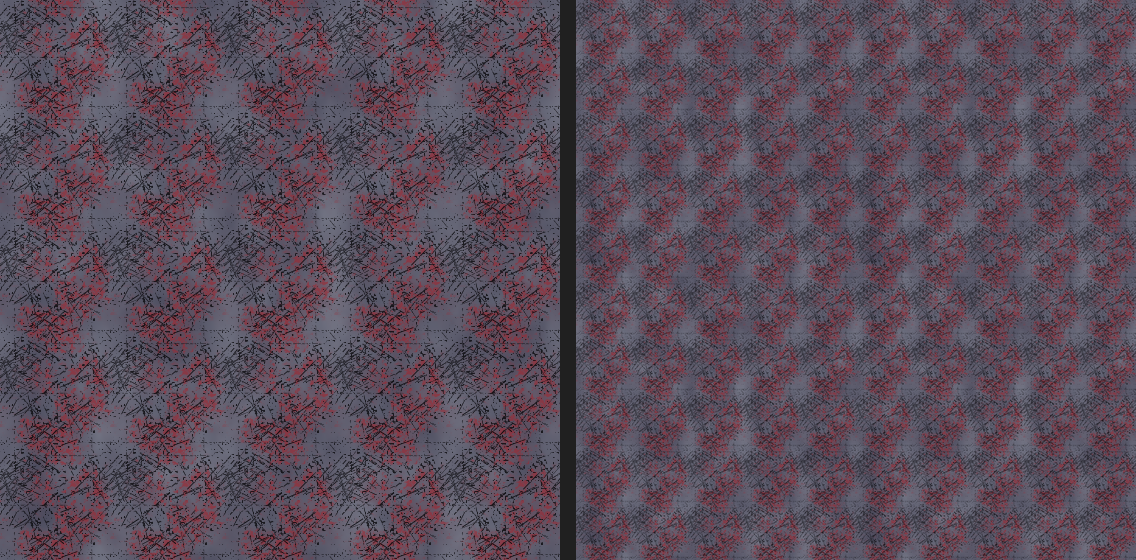
Left: one tile. Right: repeated 2 by 2.
This pattern is drawn by a Shadertoy shader. Its source:

```glsl
// Distressed slate cloth: tiled fine black scratches and faint red stains over grey-blue clouds.

const float REPEATS = 5.0;
const int SCRATCHES = 150;
const int CLUSTERS = 6;
const int STAINS = 8;
const float TAU = 6.28319;

const vec3 SLATE_DARK = vec3(0.30, 0.30, 0.37);
const vec3 SLATE_LIGHT = vec3(0.44, 0.45, 0.51);
const vec3 STAIN_HAZE = vec3(0.43, 0.29, 0.35);
const vec3 STAIN_RED = vec3(0.62, 0.16, 0.20);
const vec3 INK = vec3(0.03, 0.03, 0.04);

// Centres in one tile, from its lower left corner
const vec2 CLUSTER[CLUSTERS] = vec2[](vec2(0.95, 0.75), vec2(0.08, 0.67),
    vec2(0.28, 0.74), vec2(0.65, 0.33), vec2(0.43, 0.14), vec2(0.18, 0.76));
const vec2 STAIN[STAINS] = vec2[](vec2(0.75, 0.54), vec2(0.78, 0.72), vec2(0.86, 0.33),
    vec2(0.34, 0.58), vec2(0.33, 0.14), vec2(0.35, 0.94), vec2(0.60, 0.42), vec2(0.62, 0.05));

float hash(vec2 p) {
    return fract(sin(dot(p, vec2(127.1, 311.7))) * 43758.5453);
}

// Value noise that wraps after "period" cells
float wrapNoise(vec2 p, vec2 period, float seed) {
    vec2 cell = floor(p), f = fract(p);
    f = f * f * (3.0 - 2.0 * f);
    vec2 a = mod(cell, period) + seed, b = mod(cell + 1.0, period) + seed;
    return mix(mix(hash(a), hash(vec2(b.x, a.y)), f.x),
               mix(hash(vec2(a.x, b.y)), hash(b), f.x), f.y);
}

float wrapFbm(vec2 p, vec2 period, float seed) {
    float sum = 0.0, amp = 0.5;
    for (int i = 0; i < 4; i++) {
        sum += amp * wrapNoise(p * period, period, seed + float(i) * 17.0);
        period *= 2.0;
        amp *= 0.5;
    }
    return sum / 0.9375;
}

// Shortest offset between two points of a wrapping tile
vec2 wrapOffset(vec2 p, vec2 centre) {
    return p - centre - round(p - centre);
}

float blob(vec2 p, vec2 centre, float radius) {
    vec2 d = wrapOffset(p, centre) / radius;
    return exp(-dot(d, d));
}

float segmentDistance(vec2 d, vec2 dir, float halfLength) {
    return length(d - dir * clamp(dot(d, dir), -halfLength, halfLength));
}

// Share of a pixel covered by a stroke of the given half width
float strokeCover(float dist, float halfWidth, float pixel) {
    return clamp((halfWidth - dist) / pixel + 0.5, 0.0, 1.0)
         - clamp((-halfWidth - dist) / pixel + 0.5, 0.0, 1.0);
}

// Clustered diagonal scratches; every third one lies anywhere in the tile
float scratches(vec2 p, float pixel) {
    float cover = 0.0;
    for (int i = 0; i < SCRATCHES; i++) {
        float id = float(i);
        vec2 r = vec2(hash(vec2(id, 1.0)), hash(vec2(id, 2.0)));
        vec2 s = vec2(hash(vec2(id, 3.0)), hash(vec2(id, 4.0)));
        vec2 centre = i % 3 == 0 ? r : CLUSTER[(i / 3) % CLUSTERS] + (r + s - 1.0) * vec2(0.2, 0.17);
        float angle = hash(vec2(id, 5.0)) < 0.65 ? mix(0.3, 1.1, s.x) : mix(-1.4, -0.4, s.x);
        float size = hash(vec2(id, 6.0));
        float dist = segmentDistance(wrapOffset(p, centre), vec2(cos(angle), sin(angle)),
                                     mix(0.02, 0.16, size * size));
        cover = max(cover, strokeCover(dist, mix(0.0015, 0.0042, s.y), pixel));
    }
    return cover;
}

// Thin upright and level threads, worn to dots by the grain
float threads(vec2 p, float pixel, float grain) {
    float cover = 0.0;
    for (int i = 0; i < 3; i++) {
        float id = float(i);
        vec2 upright = wrapOffset(p, vec2(0.51 + 0.31 * id, 0.32 - 0.13 * id));
        vec2 level = wrapOffset(p, vec2(0.3 * id, 0.05 + 0.44 * id));
        cover = max(cover, strokeCover(segmentDistance(upright, vec2(0, 1), 0.2), 0.0025, pixel));
        cover = max(cover, strokeCover(segmentDistance(level, vec2(1, 0), 0.3), 0.0025, pixel));
    }
    return cover * smoothstep(0.35, 0.75, grain);
}

void mainImage(out vec4 fragColor, in vec2 fragCoord) {
    vec2 uv = fragCoord / iResolution.xy;
    vec2 p = fract(uv * REPEATS);
    float pixel = REPEATS / min(iResolution.x, iResolution.y);

    // Clouds and faint upright bands span the whole canvas
    float cloud = wrapFbm(uv, vec2(17.0, 13.0), 3.0);
    float band = wrapFbm(uv, vec2(10.0, 2.0), 41.0) - 0.5 + 0.1 * cos(TAU * REPEATS * uv.x);
    vec3 color = mix(SLATE_DARK, SLATE_LIGHT, clamp(0.52 + 1.2 * (cloud - 0.5) + 0.5 * band, 0.0, 1.0));

    // Stains: soft haze with crumbly red flecks
    float stain = 0.0, crowd = 0.0;
    for (int i = 0; i < STAINS; i++) stain += blob(p, STAIN[i], 0.17);
    for (int i = 0; i < CLUSTERS; i++) crowd += blob(p, CLUSTER[i], 0.2);
    stain = min(stain, 1.0) * smoothstep(0.2, 0.75, wrapFbm(p, vec2(9.0), 5.0));
    float fleck = wrapFbm(p, vec2(36.0), 9.0) + 0.16 * stain;
    color = mix(color, STAIN_HAZE, 0.6 * stain);
    color = mix(color, STAIN_RED, 0.6 * smoothstep(0.58, 0.8, fleck) * smoothstep(0.05, 0.5, stain));

    // Ink: ragged strokes and scattered specks
    float grain = wrapNoise(p * 90.0, vec2(90.0), 23.0);
    float strokes = max(scratches(p, pixel) * smoothstep(0.05, 0.5, grain), threads(p, pixel, grain));
    float speckle = wrapNoise(p * 72.0, vec2(72.0), 31.0) + 0.08 * min(crowd, 1.0)
                  + 0.3 * (wrapFbm(p, vec2(6.0), 13.0) - 0.5);
    float ink = max(strokes, 0.85 * smoothstep(0.78, 0.98, speckle));
    fragColor = vec4(mix(color, INK, 0.93 * ink), 1.0);
}
```
